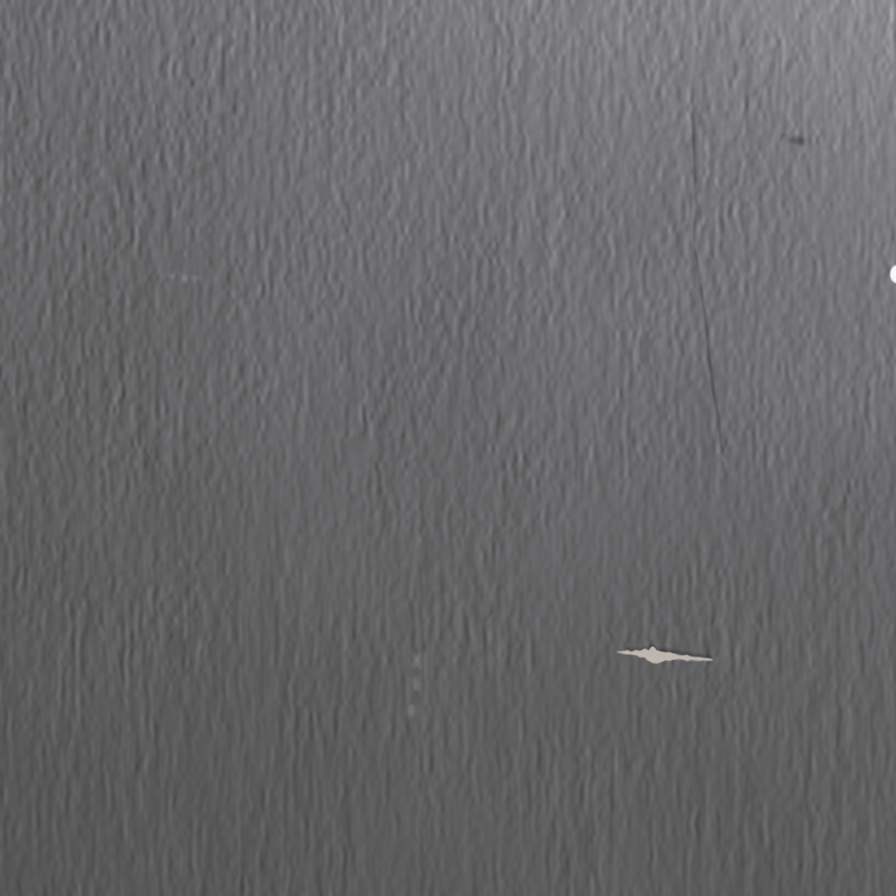
A Shadertoy shader for this texture:

```glsl
// Grey painted board: a soft light gradient over a fine, vertically brushed relief.
// The relief is the sideways slope of stretched noise; a hairline crack, a pale
// chipped scratch and a few small scuffs are laid on top with distance functions.

const vec3 PAINT_SHADE = vec3(0.996, 0.998, 1.012);
const vec3 PAINT_LIT = vec3(0.994, 0.990, 1.028);
const vec3 CHIP_COLOR = vec3(0.78, 0.75, 0.72);
const vec3 SPOT_COLOR = vec3(0.97, 0.97, 0.96);

float hash(vec2 cell) {
    vec3 p = fract(cell.xyx * vec3(0.1031, 0.1030, 0.0973));
    p += dot(p, p.yzx + 33.33);
    return fract((p.x + p.y) * p.z);
}

float noise(vec2 p) {
    vec2 cell = floor(p);
    vec2 f = fract(p);
    f = f * f * (3.0 - 2.0 * f);
    float low = mix(hash(cell), hash(cell + vec2(1.0, 0.0)), f.x);
    float high = mix(hash(cell + vec2(0.0, 1.0)), hash(cell + vec2(1.0, 1.0)), f.x);
    return mix(low, high, f.y);
}

float fbm(vec2 p) {
    float sum = 0.0;
    float weight = 0.5;
    for (int i = 0; i < 4; i++) {
        sum += weight * noise(p);
        p = p * 2.03 + 17.3;
        weight *= 0.5;
    }
    return sum;
}

// Paint height: short upright ridges and finer grains mixed with brush lines.
float paintHeight(vec2 uv, float lineShare) {
    vec2 bent = uv + 0.0035 * vec2(noise(uv * 50.0), noise(uv * 50.0 + 50.0));
    float ridges = noise(bent * vec2(150.0, 68.0));
    float grains = noise(bent * vec2(205.0, 110.0) + 31.0);
    float lines = noise(bent * vec2(185.0, 26.0) + 73.0);
    return mix(0.6 * ridges + 0.55 * grains, lines, lineShare);
}

float reliefLight(vec2 uv, float lineShare) {
    vec2 side = vec2(0.0019, -0.0004);
    return paintHeight(uv + side, lineShare) - paintHeight(uv - side, lineShare);
}

float segmentDistance(vec2 p, vec2 a, vec2 b) {
    vec2 ab = b - a;
    float t = clamp(dot(p - a, ab) / dot(ab, ab), 0.0, 1.0);
    return length(p - a - ab * t);
}

float strokeMask(float dist, float halfWidth, float blur) {
    return 1.0 - smoothstep(halfWidth - blur, halfWidth + blur, dist);
}

// Dark hairline that drifts right on its way down and fades at both ends.
float crackMask(vec2 uv) {
    float drop = max(0.72 - uv.y, 0.0);
    float centre = 0.774 + 0.12 * drop + 0.012 * (0.9 - uv.y)
                 + 0.003 * (noise(vec2(uv.y * 30.0, 4.0)) - 0.5);
    float fade = smoothstep(0.38, 0.58, uv.y) * (1.0 - smoothstep(0.84, 0.95, uv.y));
    float broken = 0.25 + 0.75 * noise(vec2(uv.y * 55.0, 9.0));
    return strokeMask(abs(uv.x - centre), 0.0018, 0.0017) * fade * broken;
}

// Tapered sliver of bare ground with a ragged, thicker middle.
float chipMask(vec2 uv, vec2 centre, float halfLength, float blur) {
    vec2 p = uv - centre;
    p.y += 0.085 * p.x;
    float along = p.x / halfLength;
    float taper = max(1.0 - along * along, 0.0);
    float bulge = exp(-pow((along + 0.22) * 4.0, 2.0));
    float ragged = 0.5 + 0.9 * noise(uv * vec2(210.0, 120.0));
    float halfWidth = (0.0034 * sqrt(taper) + 0.0048 * bulge) * ragged;
    return strokeMask(abs(p.y), halfWidth, blur) * smoothstep(0.0, 0.12, taper);
}

// Faint broken rub mark between two points.
float scuffMask(vec2 uv, vec2 a, vec2 b, float halfWidth) {
    float speckle = smoothstep(0.3, 0.8, noise(uv * vec2(170.0, 120.0) + 11.0));
    return strokeMask(segmentDistance(uv, a, b), halfWidth, halfWidth) * speckle;
}

void mainImage(out vec4 fragColor, in vec2 fragCoord) {
    vec2 uv = fragCoord / iResolution.xy;
    float blur = max(0.0015, 0.75 / iResolution.y);

    // Light falls from the upper right, with slight cloudy wear.
    float tone = 0.344 + 0.076 * uv.y + 0.022 * uv.x + 0.104 * uv.x * uv.y * uv.y;
    tone += 0.034 * (fbm(uv * vec2(6.0, 5.0) + 7.0) - 0.47);
    tone += 0.014 * (noise(uv * vec2(80.0, 9.0) + 23.0) - 0.5);

    // Brushed relief, calmer and more linear towards the bottom.
    float lineShare = mix(0.52, 0.26, smoothstep(0.05, 0.65, uv.y));
    float strength = mix(0.115, 0.165, uv.y) * (0.7 + 0.6 * noise(uv * 14.0 + 3.0));
    tone += strength * reliefLight(uv, lineShare);

    // Crack, dent and scuffs.
    tone -= 0.11 * crackMask(uv);
    tone -= 0.13 * scuffMask(uv, vec2(0.876, 0.846), vec2(0.897, 0.842), 0.004);
    tone += 0.09 * scuffMask(uv, vec2(0.467, 0.265), vec2(0.459, 0.205), 0.005);
    tone += 0.09 * scuffMask(uv, vec2(0.185, 0.692), vec2(0.220, 0.688), 0.004);
    vec3 color = tone * mix(PAINT_SHADE, PAINT_LIT, smoothstep(0.38, 0.52, tone));

    // Bare chip with a thin shadow, and a white spot on the right edge.
    vec2 chipCentre = vec2(0.742, 0.268);
    color *= 1.0 - 0.25 * chipMask(uv, chipCentre + vec2(0.004, 0.003), 0.05, blur * 2.0);
    color = mix(color, CHIP_COLOR, 0.92 * chipMask(uv, chipCentre, 0.055, blur));
    float spotDistance = length((uv - vec2(1.001, 0.694)) * vec2(1.0, 0.75));
    color = mix(color, SPOT_COLOR, strokeMask(spotDistance, 0.0075, blur));

    fragColor = vec4(color, 1.0);
}
```
